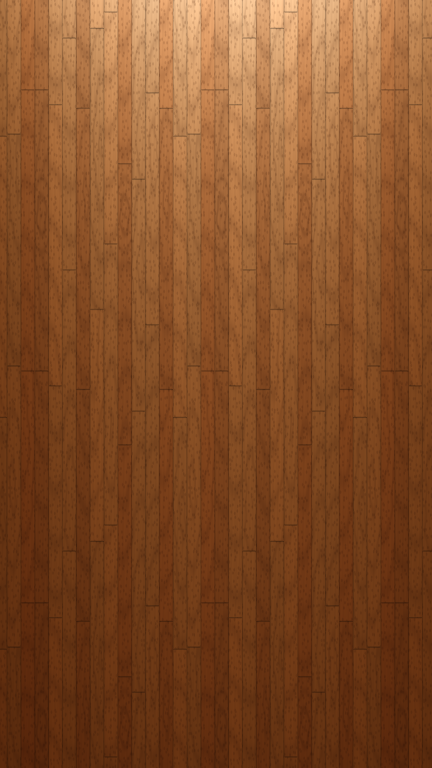
Reproduce this texture procedurally as a WebGL 1 fragment shader.

```glsl
precision highp float;

uniform vec2 u_resolution;

const float TAU = 6.2831853;
const float COLUMNS = 13.0;         // boards across one repeat
const float BOARD_WIDTH = 0.03205;  // all lengths in canvas widths
const float REPEAT_HEIGHT = 1.1875;
const float FIRST_EDGE = 0.465;
const float FIRST_JOINT = 0.208;
const float SECOND_JOINT = 0.548;   // fraction of the repeat height
const float SEAM_HALF_WIDTH = 0.0009;
const vec3 RED_STAIN = vec3(0.95, 0.87, 0.80);
const vec3 PALE_STAIN = vec3(1.03, 1.04, 1.05);

float hash(vec2 p) {
  return fract(sin(dot(p, vec2(127.1, 311.7))) * 4375.85);
}

// Distance to the nearest scattered point
float cellular(vec2 p, float seed) {
  vec2 cell = floor(p);
  float nearest = 2.0;
  for (int j = -1; j <= 1; j++) {
    for (int i = -1; i <= 1; i++) {
      vec2 id = cell + vec2(float(i), float(j));
      vec2 point = id + vec2(hash(id + seed), hash(id + seed + 17.3));
      nearest = min(nearest, length(p - point));
    }
  }
  return nearest;
}

float seam(float dist, float halfWidth, float pixel) {
  return 1.0 - smoothstep(halfWidth - 0.5 * pixel, halfWidth + pixel, dist);
}

// Lamp glow falling from the top edge
float lampLight(vec2 uv) {
  float side = 2.0 * (uv.x - 0.54);
  float fall = 0.05 + 0.45 * uv.y + 0.5 * pow(uv.y, 4.0);
  return fall * (1.14 - 0.42 * side * side) - 0.05 * side * side;
}

vec3 woodRamp(float s) {
  return vec3(0.34, 0.16, 0.05) + s * vec3(0.52, 0.40, 0.22)
       + s * s * vec3(0.0, 0.10, 0.20);
}

// Nested growth rings, stretched along the board
float growthRings(float across, float along, float seed) {
  float wobble = 0.07 * sin(along * 43.0 + seed * 30.0)
               + 0.04 * sin(along * 117.0 + across * 5.0 + seed * 70.0);
  vec2 q = vec2(across + wobble + 0.9 * (seed - 0.5),
                4.0 * (along - 0.15 - 0.6 * fract(seed * 7.0)));
  return pow(0.5 + 0.5 * sin(15.0 * length(q) + seed * 40.0), 4.0);
}

// Eye-shaped knot: x is ring darkness, y is its coverage
vec2 knotRings(float across, float along) {
  float wobble = 0.05 * sin(along * 130.0);
  float radius = length(vec2(across + wobble, along * 9.0));
  float rings = pow(0.5 + 0.5 * cos(19.0 * radius), 2.0);
  return vec2(rings, 1.0 - smoothstep(0.45, 1.0, radius));
}

float poreFlecks(float across, float along, float seed) {
  float dist = cellular(vec2(across * 3.5, along * 75.0), floor(seed * 50.0));
  return 1.0 - smoothstep(0.08, 0.36, dist);
}

float fineStreaks(float across, float along, float seed) {
  float bend = 0.5 * sin(along * 19.0 + seed * 20.0);
  return 0.6 * sin(across * 19.0 + bend + seed * 50.0)
       + 0.4 * sin(across * 33.0 - 2.0 * bend + along * 31.0);
}

void main() {
  vec2 uv = gl_FragCoord.xy / u_resolution;
  float pixel = 1.0 / u_resolution.x;
  float depth = (u_resolution.y - gl_FragCoord.y) * pixel;

  // Column index runs from 1 to 13 in each repeat
  float columnPos = (uv.x - FIRST_EDGE) / BOARD_WIDTH;
  float column = mod(floor(columnPos) - 1.0, COLUMNS) + 1.0;
  float across = fract(columnPos) - 0.5;
  float redness = cos(TAU * (column - 1.0) / 3.0);

  // Staggered end joints, two boards per repeat
  float stagger = (1.0 - redness) * hash(vec2(column, 4.0))
                + 0.144 * pow(sin(TAU * (column - 1.0) / 24.0), 4.0);
  float repeatPos = (depth - FIRST_JOINT) / REPEAT_HEIGHT;
  float along = fract(repeatPos - stagger);
  float board = step(SECOND_JOINT, along);
  float seed = hash(vec2(column, board + 2.0));

  // Grain, with knots in two of the columns
  float hasKnot = step(abs(mod(column, 6.0) - 1.0), 0.1) * step(column, 12.5);
  vec2 knot = knotRings(across, fract(repeatPos) - 0.244);
  float rings = growthRings(across, along, seed);
  rings = mix(rings, 1.3 * knot.x, knot.y * hasKnot);
  float grain = 0.10 * rings + 0.12 * poreFlecks(across, along, seed)
              - 0.025 * fineStreaks(across, along, seed);

  // Stain and light
  vec3 color = woodRamp(lampLight(uv));
  color *= mix(PALE_STAIN, RED_STAIN, clamp(0.35 + 0.55 * redness + 0.4 * (seed - 0.5), 0.0, 1.0));
  color *= 1.05 + 0.10 * (seed - 0.5);
  color *= 1.0 - grain * vec3(0.85, 1.0, 1.1);

  // Seams between boards
  float sideDist = (0.5 - abs(across)) * BOARD_WIDTH;
  float endDist = min(min(along, 1.0 - along), abs(along - SECOND_JOINT)) * REPEAT_HEIGHT;
  float gap = max(0.6 * seam(sideDist, SEAM_HALF_WIDTH, pixel),
                  seam(endDist, SEAM_HALF_WIDTH, pixel));
  color *= 1.0 - 0.28 * gap;

  gl_FragColor = vec4(color, 1.0);
}
```
